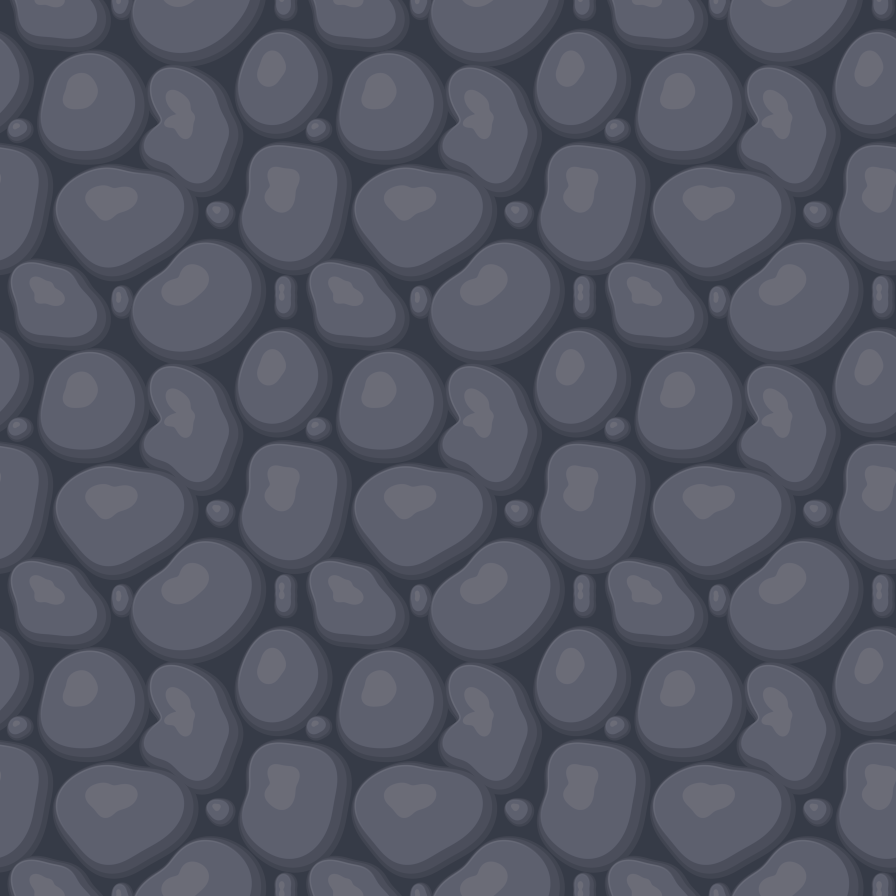
A Shadertoy shader for this texture:

```glsl
// Seamless cobblestone floor: smooth flat-shaded stones and pebbles on dark ground.
#define REPEATS 3.0               // whole tiles across and down
#define UNITS 256.0               // drawing units per tile
#define GLINT_SCALE 0.37          // highlight size relative to its stone
#define GLINT_GAIN 1.7            // exaggeration of the highlight's lobes
#define EDGE_WIDTH 1.3            // bright line along the lit edge
#define GROUND vec3(0.212, 0.230, 0.277)
#define SKIRT  vec3(0.256, 0.270, 0.318)
#define SIDE   vec3(0.294, 0.306, 0.357)
#define FACE   vec3(0.363, 0.375, 0.433)
#define GLINT  vec3(0.418, 0.422, 0.466)
#define EDGE   vec3(0.425, 0.435, 0.485)

const int STONES = 11;

// Centre and mean radius of each stone; the last four are pebbles.
const vec3 PLACE[STONES] = vec3[STONES](
    vec3(75, 167, 41), vec3(161, 147.5, 39.3), vec3(238, 188, 36),
    vec3(101.3, 72, 46.4), vec3(248.4, 83, 45), vec3(44.4, 253, 33.3),
    vec3(166.6, 255.4, 46), vec3(15, 146, 7.5), vec3(187, 74, 9),
    vec3(103, 255, 8.5), vec3(243, 3, 10));

// Second and third harmonics (cos, sin) of the radius: stretch and taper.
const vec4 LOBES[STONES] = vec4[STONES](
    vec4(-1, 1.8, 0.8, -1.2), vec4(-7.9, -2.5, 2.2, -2.5),
    vec4(-2.8, 2.3, 0.8, -0.5), vec4(6.3, 1.2, 2.3, 3.2),
    vec4(-5.7, 2, 0.8, 0.8), vec4(1.6, -5, 1.8, -1.2),
    vec4(2, 7.5, -1.3, -1.3), vec4(0.4, 0.6, 0.3, 0),
    vec4(0.3, -0.3, 0, 0.5), vec4(-2, 0, 0.3, 0), vec4(-4.6, 0, 0, 0));

// Fourth and fifth harmonics: corners and dents.
const vec4 CORNERS[STONES] = vec4[STONES](
    vec4(-0.5, 0.3, 0.5, 0), vec4(-0.6, 4.2, 1.7, -2.5),
    vec4(0.5, 0, 0.1, 0), vec4(1.3, 0, -0.7, 0.5),
    vec4(-1.5, 1.7, -0.2, -1.2), vec4(-2.1, -1.3, 0.7, -0.6),
    vec4(1, 0.6, -0.3, 0.3), vec4(0), vec4(0), vec4(0.4, 0, 0, 0),
    vec4(1, 0, 0, 0));

// Approximate signed distance to a stone outline given in polar harmonics.
float outline(vec2 p, int i, float scale, float gain) {
    float a = atan(p.y, p.x + 1e-4);
    vec4 low = vec4(cos(2.0 * a), sin(2.0 * a), cos(3.0 * a), sin(3.0 * a));
    vec4 high = vec4(cos(4.0 * a), sin(4.0 * a), cos(5.0 * a), sin(5.0 * a));
    vec4 lowSlope = vec4(-2, 2, -3, 3) * low.yxwz;
    vec4 highSlope = vec4(-4, 4, -5, 5) * high.yxwz;
    float radius = PLACE[i].z + gain * (dot(LOBES[i], low) + dot(CORNERS[i], high));
    float slope = gain * (dot(LOBES[i], lowSlope) + dot(CORNERS[i], highSlope));
    radius = max(radius, 1.0);
    return (length(p) - scale * radius) / length(vec2(1.0, slope / radius));
}

// Antialiased coverage of the region where d is negative.
float cover(float d, float pixel) {
    return smoothstep(0.7, -0.7, d / pixel);
}

void mainImage(out vec4 fragColor, in vec2 fragCoord) {
    vec2 uv = fragCoord / iResolution.xy;
    vec2 pos = fract(uv * REPEATS) * UNITS;
    float pixel = REPEATS * UNITS / iResolution.y;
    float skirt = 1e3, side = 1e3, face = 1e3, glint = 1e3, edge = 0.0;

    // Nearest layer distances over all stones, wrapped around the tile.
    for (int i = 0; i < STONES; i++) {
        vec3 stone = PLACE[i];
        vec2 p = mod(pos - stone.xy + 0.5 * UNITS, UNITS) - 0.5 * UNITS;
        float rim = clamp(stone.z / 35.0, 0.45, 1.0);
        float top = outline(p, i, 1.0, 1.0);
        face = min(face, top);
        side = min(side, outline(p - rim * vec2(3.0, -2.5), i, 1.0, 1.0) - 5.0 * rim);
        skirt = min(skirt, outline(p - rim * vec2(4.5, -4.0), i, 1.0, 1.0) - 7.8 * rim);
        vec2 lit = p - stone.z * vec2(-0.15, 0.25);
        glint = min(glint, outline(lit, i, GLINT_SCALE, GLINT_GAIN));

        // Bright line on the part of the edge that faces the upper left.
        float facing = smoothstep(-0.1, 0.8, dot(p, vec2(-0.55, 0.83)) / (length(p) + 1e-3));
        edge = max(edge, facing * rim * cover(abs(top) - 0.5 * EDGE_WIDTH, pixel));
    }

    // Paint from the ground up.
    vec3 color = mix(GROUND, SKIRT, cover(skirt, pixel));
    color = mix(color, SIDE, cover(side, pixel));
    color = mix(color, FACE, cover(face, pixel));
    color = mix(color, GLINT, cover(glint, pixel));
    color = mix(color, EDGE, 0.8 * edge);
    fragColor = vec4(color, 1.0);
}
```
